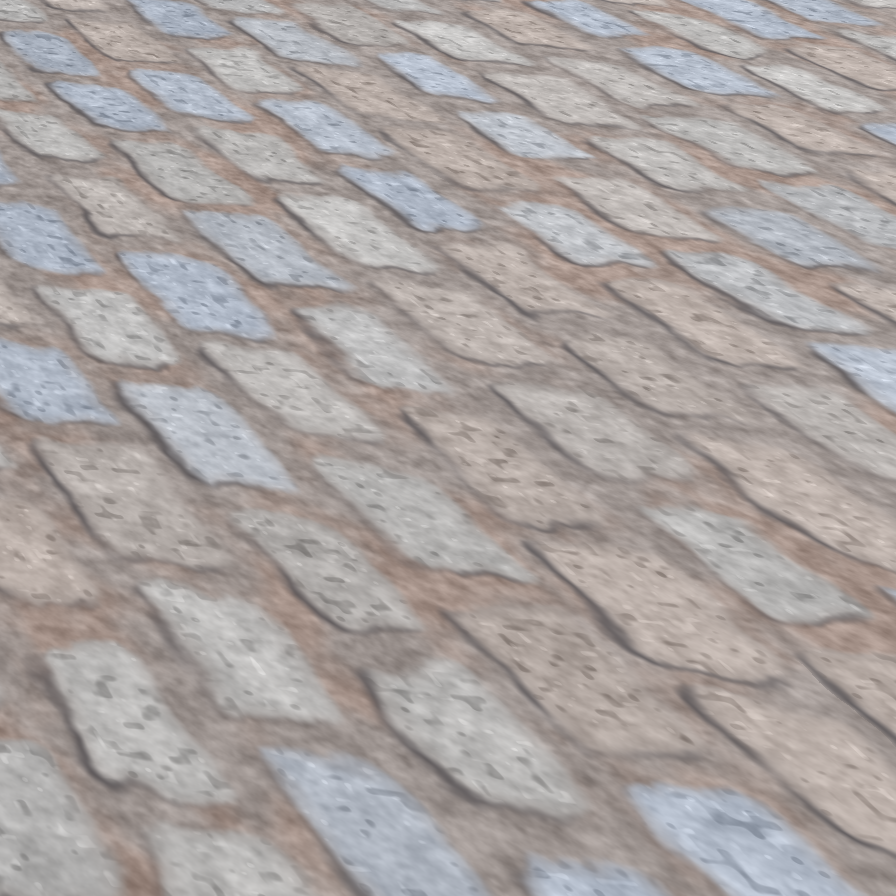
A Shadertoy shader for this texture:

```glsl
const vec2 VANISHING = vec2(-0.86, 1.78);   // where the courses converge
const float CROSS_TILT = 0.07;              // slope of the short joints
const vec2 STONE_PITCH = vec2(0.115, 0.079); // spacing on the ground plane
const float STONE_ASPECT = 1.4;
const vec2 HALF_SIZE = vec2(0.41, 0.62);
const float CORNER = 0.13;
const float EDGE_WOBBLE = 0.24;
const float EDGE_SOFTNESS = 0.045;
const vec2 SHADOW_OFFSET = vec2(-0.065, 0.035);
const float GRAIN_SCALE = 9.0;

const vec3 WARM_STONE = vec3(0.735, 0.690, 0.665);
const vec3 GREY_STONE = vec3(0.735, 0.730, 0.725);
const vec3 BLUE_STONE = vec3(0.695, 0.730, 0.785);
const vec3 MORTAR = vec3(0.620, 0.585, 0.570);
const vec3 RUST = vec3(0.650, 0.575, 0.540);
const vec3 SHADOW = vec3(0.350, 0.335, 0.345);

float hash(vec2 p) {
    return fract(sin(dot(p, vec2(127.1, 311.7))) * 43758.5453);
}

float noise(vec2 p) {
    vec2 i = floor(p), f = fract(p);
    f = f * f * (3.0 - 2.0 * f);
    return mix(mix(hash(i), hash(i + vec2(1, 0)), f.x),
               mix(hash(i + vec2(0, 1)), hash(i + vec2(1, 1)), f.x), f.y);
}

float fbm(vec2 p) {
    float sum = 0.0, amp = 0.5;
    for (int i = 0; i < 4; i++) {
        sum += amp * noise(p);
        p = mat2(1.6, 1.2, -1.2, 1.6) * p + 7.3;
        amp *= 0.5;
    }
    return sum / 0.9375;
}

float roundedBox(vec2 p, vec2 halfSize, float radius) {
    vec2 q = abs(p) - halfSize + radius;
    return length(max(q, 0.0)) + min(max(q.x, q.y), 0.0) - radius;
}

// Ground coordinates: x counts courses, y runs along each course
vec2 groundPlane(vec2 p) {
    float depth = VANISHING.y - p.y;
    vec2 ground = vec2(p.x - VANISHING.x, -1.0 - CROSS_TILT * p.x) / depth;
    return ground / STONE_PITCH;
}

vec3 stoneColor(vec2 id) {
    float kind = hash(id + 3.7);
    vec3 color = mix(WARM_STONE, GREY_STONE, smoothstep(0.1, 0.4, kind));
    color = mix(color, BLUE_STONE, smoothstep(0.55, 0.85, kind));
    return color + 0.07 * (hash(id + 9.1) - 0.5);
}

void mainImage(out vec4 fragColor, in vec2 fragCoord) {
    vec2 p = fragCoord / iResolution.xy;
    vec2 ground = groundPlane(p);
    vec2 grainPos = ground * vec2(1.0, STONE_ASPECT) * GRAIN_SCALE;

    // Irregular outlines
    vec2 wobble = vec2(fbm(ground * 2.7), fbm(ground * 2.7 + 31.0)) - 0.5;
    vec2 q = ground + EDGE_WOBBLE * wobble;

    // Staggered courses with varied stones
    float course = floor(q.x);
    q.y += 0.5 * mod(course, 2.0) + 0.35 * hash(vec2(course, 4.0));
    vec2 id = floor(q);
    vec2 local = (q - id - 0.5) * vec2(1.0, STONE_ASPECT);
    vec2 jitter = vec2(hash(id), hash(id + 17.0)) - 0.5;
    vec2 halfSize = HALF_SIZE - 0.07 * vec2(hash(id + 5.0), 1.6 * hash(id + 8.0));
    local -= 0.06 * jitter;
    local.x += 0.08 * jitter.y * local.y;

    float dist = roundedBox(local, halfSize, CORNER);
    float shadowDist = roundedBox(local - SHADOW_OFFSET, halfSize, CORNER);
    float pixel = 1.0 / (iResolution.y * STONE_PITCH.x * (VANISHING.y - p.y));
    float soft = max(EDGE_SOFTNESS, pixel);
    float stone = 1.0 - smoothstep(-soft, soft, dist);
    float shadow = 1.0 - smoothstep(-soft, soft, shadowDist);

    // Surface grain shared by stone and mortar
    float grain = fbm(grainPos) - 0.5;
    float fine = noise(grainPos * 2.6) - 0.5;
    float patches = fbm(ground * 1.3 + 50.0);

    // Gritty joints with rusty patches and broken shadows
    vec3 joint = mix(MORTAR, RUST, smoothstep(0.45, 0.7, patches));
    joint += 0.26 * grain + 0.07 * fine;
    float broken = smoothstep(0.3, 0.62, fbm(ground * 2.2 + 80.0));
    joint = mix(joint, SHADOW, shadow * (0.2 + 0.65 * broken));

    // Weathered stone tops with pits and pale flecks
    vec3 top = stoneColor(id) + 0.20 * grain + 0.07 * fine;
    top += 0.05 * (fbm(ground * 3.0 + 12.0) - 0.5);
    float pits = smoothstep(0.70, 0.90, noise(grainPos * 1.5 + 23.0));
    float flecks = smoothstep(0.78, 0.95, noise(grainPos * 1.9 + 61.0));
    top += 0.07 * flecks - 0.12 * pits;
    top = mix(top, MORTAR, 0.35 * smoothstep(-0.14, 0.0, dist));

    vec3 color = mix(joint, top, stone);
    color += 0.03 * (p.x + p.y - 1.0);
    fragColor = vec4(clamp(color, 0.0, 1.0), 1.0);
}
```
